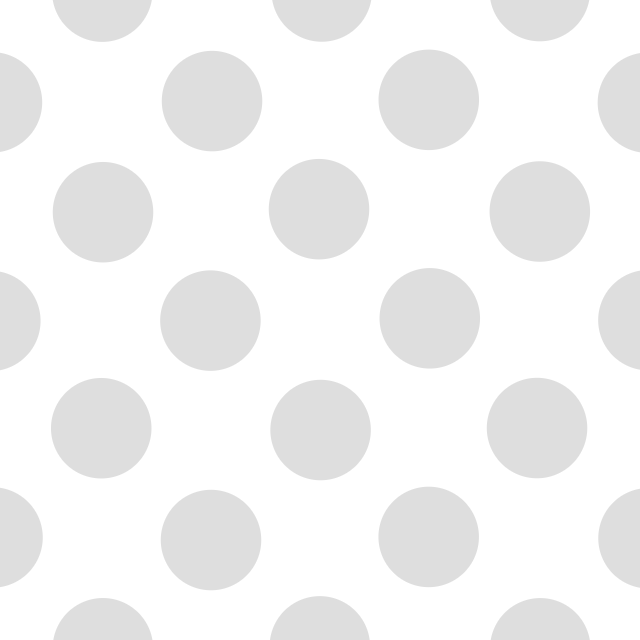
Give the GLSL for this pattern, as a WebGL 1 fragment shader.

```glsl
precision highp float;
// Staggered polka dots: flat grey discs on white, on the odd cells of a
// checkerboard grid centred on the canvas. Each disc is a circle distance
// with a small hashed offset, so the spacing is slightly irregular.

#define PITCH 0.1708        // grid step, half the gap between dots in a row
#define RADIUS 0.0785       // dot radius
#define JITTER 0.0028       // largest offset of a dot along each axis
#define PAPER vec3(1.0)
#define DOT_GREY vec3(0.87)

uniform vec2 u_resolution;

// Two values in 0..1 per cell, without sine.
vec2 hash22(vec2 cell) {
  vec3 p = fract(cell.xyx * vec3(0.1031, 0.1030, 0.0973));
  p += dot(p, p.yzx + 33.33);
  return fract((p.xx + p.yz) * p.zy);
}

// Signed distance to the dot in this cell, negative inside.
float dotDistance(vec2 pos, vec2 cell) {
  vec2 offset = JITTER * (2.0 * hash22(cell + 50.0) - 1.0);
  return length(pos - cell * PITCH - offset) - RADIUS;
}

void main() {
  float side = min(u_resolution.x, u_resolution.y);
  vec2 pos = (gl_FragCoord.xy - 0.5 * u_resolution) / side;
  vec2 cell = floor(pos / PITCH + 0.5);

  // Only odd cells hold a dot, which staggers alternate rows.
  float occupied = step(0.5, mod(cell.x + cell.y, 2.0));

  // Blend the rim over one pixel.
  float coverage = clamp(0.5 - dotDistance(pos, cell) * side, 0.0, 1.0);
  gl_FragColor = vec4(mix(PAPER, DOT_GREY, coverage * occupied), 1.0);
}
```
